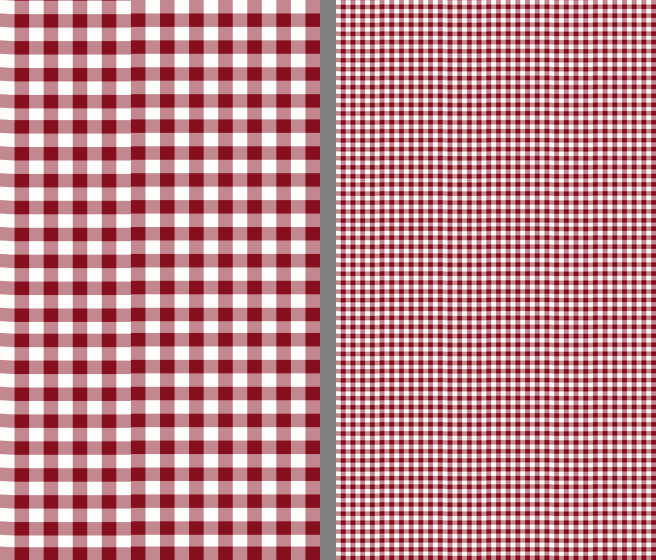
Left, the tile; right, the same tile 3 across and 3 down.
Write a WebGL 1 fragment shader that draws this pattern.

```glsl
precision highp float;

uniform vec2 u_resolution;

const float COLUMNS = 11.0;
const float ROWS = 21.0;
const float ROW_GROUP = 8.0;     // one narrowed gap per group of rows
const float NARROWING = 0.0627;  // part of a row removed from that gap
const float NARROW_GAPS = 3.0;
const float GROUP_START = 4.25;  // middle of the first narrowed gap
const float SLIP = 0.0013;       // drop of the left panel, in canvas heights
const float SLIP_COLUMNS = 4.5;

const vec3 WHITE = vec3(1.0, 0.99, 0.99);
const vec3 PINK = vec3(0.76, 0.53, 0.56);
const vec3 CRIMSON = vec3(0.52, 0.06, 0.11);

// Coverage of a stripe filling the middle half of a repeat
float stripe(float phase, float pixelsPerRepeat) {
  float inside = 0.25 - abs(fract(phase) - 0.5);
  return clamp(inside * pixelsPerRepeat + 0.5, 0.0, 1.0);
}

// Row phase that skips a sliver in the middle of each narrowed gap
float rowPhase(float depth, float rowSpan) {
  float position = fract(depth) * rowSpan - GROUP_START;
  return mod(position, ROW_GROUP - NARROWING) + NARROWING;
}

// Slight misalignment of the left panel, fading out at the wrapping edge
float panelSlip(float column) {
  return SLIP * smoothstep(0.0, 0.5, column) * step(column, SLIP_COLUMNS);
}

// Two translucent stripes laid over white cloth
vec3 gingham(float warp, float weft) {
  return mix(mix(WHITE, PINK, warp), mix(PINK, CRIMSON, warp), weft);
}

void main() {
  vec2 uv = gl_FragCoord.xy / u_resolution;
  float column = uv.x * COLUMNS;
  float rowSpan = ROWS - NARROW_GAPS * NARROWING;
  float depth = 1.0 - uv.y - panelSlip(column);

  float warp = stripe(column - 0.25, u_resolution.x / COLUMNS);
  float weft = stripe(rowPhase(depth, rowSpan), u_resolution.y / rowSpan);

  gl_FragColor = vec4(gingham(warp, weft), 1.0);
}
```
